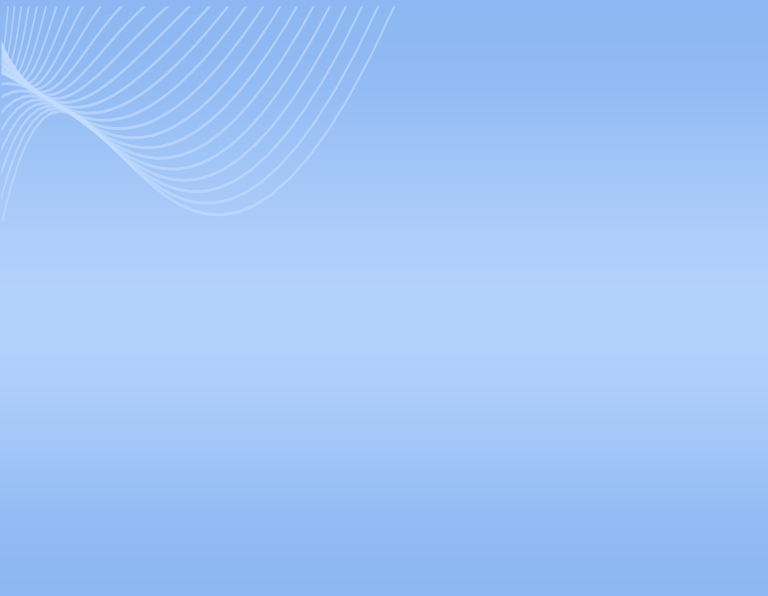
Write a Shadertoy shader that draws this background.

```glsl
// A soft blue sky gradient, palest just below the middle, with a fan of fine
// wavy strands in the upper left corner. Each strand is a cubic Bezier curve
// blended between an outer wave and a steep inner one.

#define GRID vec2(768.0, 597.0)   // design grid laid over the canvas, y down
#define STRANDS 26
#define SEGMENTS 30
#define GLOW_HEIGHT 0.53          // palest row, measured from the top
#define STRAND_OPACITY 0.65
#define THIN 0.75                 // half width of upright strokes
#define THICK 1.45                // half width of level strokes
#define CLIP_CORNER vec2(1.5, 6.5)
#define FAN_SIZE vec2(402.0, 230.0)

const float PI = 3.14159;
const vec3 DEEP_BLUE = vec3(0.553, 0.719, 0.950);
const vec3 PALE_BLUE = vec3(0.700, 0.820, 0.985);
const vec3 STRAND_COLOR = vec3(0.765, 0.860, 0.995);

vec2 bezier(vec2 a, vec2 b, vec2 c, vec2 d, float t) {
    float u = 1.0 - t;
    return u * u * u * a + 3.0 * u * t * (u * b + t * c) + t * t * t * d;
}

// Signed distance to a stroke that is broader where it runs level
float strokeDistance(vec2 p, vec2 a, vec2 b) {
    vec2 pa = p - a, ba = b - a;
    float len2 = max(dot(ba, ba), 1e-4);
    float h = clamp(dot(pa, ba) / len2, 0.0, 1.0);
    float level = abs(ba.x) * inversesqrt(len2);
    return length(pa - ba * h) - mix(THIN, THICK, level);
}

// Distance to one strand; spread runs from 0 (inner) to 1 (outer)
float strandDistance(vec2 p, float spread) {
    vec2 a = mix(vec2(-55.0, -270.0), vec2(2.0, 222.0), spread);
    vec2 b = mix(vec2(20.0, 528.0), vec2(83.0, -133.0), spread);
    vec2 c = mix(vec2(2.0, -388.0), vec2(162.0, 526.0), spread);
    vec2 d = mix(vec2(2.0, -45.0), vec2(394.0, 7.0), spread);
    float nearest = 1e4;
    vec2 from = a;
    for (int i = 1; i <= SEGMENTS; i++) {
        vec2 to = bezier(a, b, c, d, float(i) / float(SEGMENTS));
        nearest = min(nearest, strokeDistance(p, from, to));
        from = to;
    }
    return nearest;
}

// Combined cover of all strands, trimmed at the top and left margins
float fanCover(vec2 p, float pixel) {
    if (p.x > FAN_SIZE.x || p.y > FAN_SIZE.y) return 0.0;
    float clear = 1.0;
    for (int i = 0; i < STRANDS; i++) {
        float dist = strandDistance(p, 1.0 - float(i) / float(STRANDS));
        float cover = 1.0 - smoothstep(-0.6 * pixel, 0.6 * pixel, dist);
        clear *= 1.0 - STRAND_OPACITY * cover;
    }
    vec2 trim = smoothstep(CLIP_CORNER - 0.5 * pixel, CLIP_CORNER + 0.5 * pixel, p);
    return (1.0 - clear) * trim.x * trim.y;
}

void mainImage(out vec4 fragColor, in vec2 fragCoord) {
    vec2 uv = fragCoord / iResolution.xy;
    uv.y = 1.0 - uv.y;

    // Background gradient, easing to the deep tone at both ends
    float reach = uv.y < GLOW_HEIGHT ? GLOW_HEIGHT : 1.0 - GLOW_HEIGHT;
    float glow = 0.5 + 0.5 * cos(PI * (uv.y - GLOW_HEIGHT) / reach);
    vec3 color = mix(DEEP_BLUE, PALE_BLUE, glow);

    // Strand fan
    float pixel = GRID.x / iResolution.x;
    color = mix(color, STRAND_COLOR, fanCover(uv * GRID, pixel));

    fragColor = vec4(color, 1.0);
}
```
